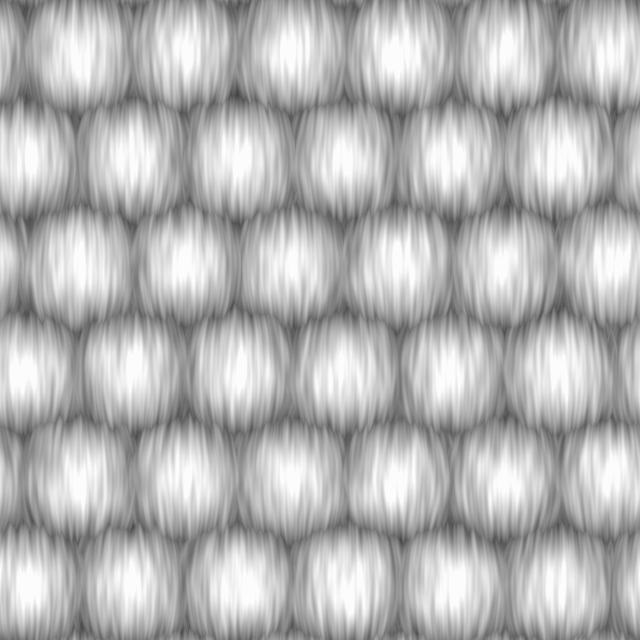
A three.js fragment shader for this texture:

```glsl
varying vec2 vUv;

const float REPEATS = 6.0;
const vec2 BEAD_CENTER = vec2(0.24, 0.51);
const vec2 BEAD_RADIUS = vec2(0.5, 0.48);
const float ROUNDNESS = 2.5;
const float CREST_GREY = 0.95;
const float EDGE_FALLOFF = 0.395;

vec2 hash2(vec2 p) {
  vec2 k = vec2(dot(p, vec2(127.1, 311.7)), dot(p, vec2(269.5, 183.3)));
  return fract(sin(k) * 43758.5);
}

vec2 gradientAt(vec2 lattice) {
  float angle = 6.28319 * hash2(lattice).x;
  return vec2(cos(angle), sin(angle));
}

float gradientNoise(vec2 p) {
  vec2 i = floor(p);
  vec2 f = p - i;
  vec2 u = f * f * f * (f * (f * 6.0 - 15.0) + 10.0);
  vec2 e = vec2(1.0, 0.0);
  float low = mix(dot(gradientAt(i), f), dot(gradientAt(i + e.xy), f - e.xy), u.x);
  float high = mix(dot(gradientAt(i + e.yx), f - e.yx), dot(gradientAt(i + e.xx), f - e.xx), u.x);
  return mix(low, high, u.y);
}

// Superellipse distance: 1 on the rim of a bead
float beadDistance(vec2 p, vec2 radius, float power) {
  vec2 q = pow(abs(p) / radius + 1e-4, vec2(power));
  return pow(q.x + q.y, 1.0 / power);
}

// Lengthwise strands that draw together toward both ends
float fibres(vec2 p, vec2 seed) {
  float across = p.x / (1.0 - 0.6 * min(p.y * p.y, 0.6));
  float coarse = gradientNoise(vec2(across * 14.0, p.y * 2.2) + seed);
  float fine = gradientNoise(vec2(across * 30.0, p.y * 3.2) + seed.yx + 17.0);
  return coarse + 0.7 * fine;
}

float beadShade(vec2 p, vec2 id) {
  vec2 seed = hash2(id + 3.0);
  vec2 jitter = hash2(id + 41.0) - 0.5;
  p -= 0.025 * jitter;
  float d = beadDistance(p, BEAD_RADIUS, ROUNDNESS);
  vec2 glow = (p - vec2(0.06 * jitter.y, 0.0)) / vec2(0.11, 0.27);
  float shade = CREST_GREY - EDGE_FALLOFF * d * d;
  shade += 0.07 * exp(-dot(glow, glow));
  shade += 0.03 * jitter.x;
  return shade + mix(0.15, 0.21, min(d, 1.0)) * fibres(p, seed * 50.0);
}

// The brightest neighbouring bead lies on top
float weave(vec2 grid) {
  float shade = 0.0;
  for (int y = -1; y <= 1; y++) {
    for (int x = -1; x <= 1; x++) {
      vec2 cell = floor(grid) + vec2(float(x), float(y));
      float stagger = 0.5 * mod(cell.y, 2.0);
      vec2 local = grid - cell - BEAD_CENTER - vec2(stagger, 0.0);
      shade = max(shade, beadShade(local, mod(cell, REPEATS)));
    }
  }
  return shade;
}

void main() {
  float grey = clamp(weave(vUv * REPEATS), 0.26, 0.99);
  gl_FragColor = vec4(vec3(grey), 1.0);
}
```
